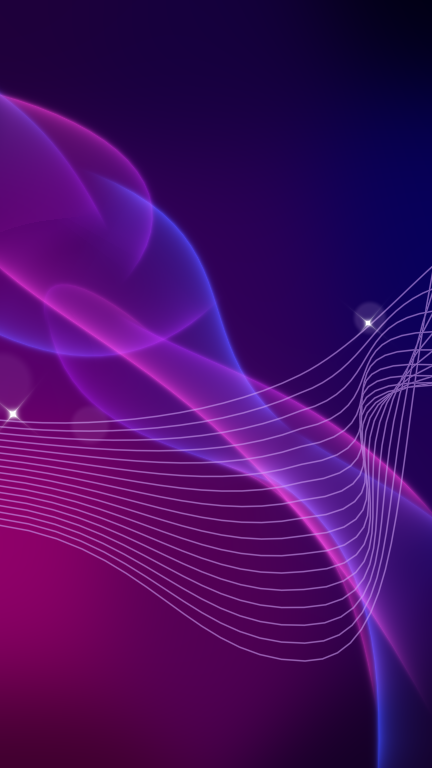
A WebGL 2 fragment shader for this background:

```glsl
#version 300 es
precision highp float;

uniform vec2 u_resolution;
out vec4 outColor;

const vec2 CANVAS = vec2(4.32, 7.68);
const vec3 PINK = vec3(0.86, 0.20, 0.72);
const vec3 VIOLET = vec3(0.40, 0.08, 0.72);
const vec3 BLUE = vec3(0.16, 0.27, 0.95);
const vec3 THREAD = vec3(0.80, 0.62, 0.95);

// Colour in rgb and blending weight in alpha.
vec4 spot(vec2 p, vec2 center, vec3 color) {
    vec2 d = p - center;
    return vec4(color, 1.0) * exp(-0.65 * dot(d, d));
}

vec3 backdrop(vec2 p) {
    vec4 sum = spot(p, vec2(0.0, 7.7), vec3(0.12, 0.0, 0.23));
    sum += spot(p, vec2(2.2, 7.2), vec3(0.08, 0.0, 0.24));
    sum += spot(p, vec2(4.4, 7.9), vec3(0.0, 0.0, 0.06));
    sum += spot(p, vec2(4.3, 5.6), vec3(0.02, 0.0, 0.36));
    sum += spot(p, vec2(2.2, 5.1), vec3(0.19, 0.0, 0.34));
    sum += spot(p, vec2(0.0, 4.7), vec3(0.34, 0.0, 0.42));
    sum += spot(p, vec2(-0.1, 1.9), vec3(0.58, 0.0, 0.42));
    sum += spot(p, vec2(2.2, 1.8), vec3(0.32, 0.0, 0.33));
    sum += spot(p, vec2(4.3, 2.4), vec3(0.12, 0.0, 0.32));
    sum += spot(p, vec2(0.0, -0.3), vec3(0.22, 0.0, 0.16));
    sum += spot(p, vec2(4.3, -0.2), vec3(0.07, 0.0, 0.14));
    return sum.rgb / sum.a;
}

vec2 cubic(vec2 a, vec2 b, vec2 c, vec2 d, float t) {
    float s = 1.0 - t;
    return s * s * s * a + 3.0 * s * t * (s * b + t * c) + t * t * t * d;
}

// Signed distance (positive left of travel) and position along the curve.
vec2 curveDistance(vec2 p, vec2 a, vec2 b, vec2 c, vec2 d, int steps) {
    vec2 nearest = vec2(100.0, 0.0);
    vec2 start = a;
    for (int i = 1; i <= steps; i++) {
        vec2 end = cubic(a, b, c, d, float(i) / float(steps));
        vec2 along = end - start;
        vec2 offset = p - start;
        float h = clamp(dot(offset, along) / dot(along, along), 0.0, 1.0);
        float dist = length(offset - along * h);
        if (dist < abs(nearest.x)) {
            float side = along.x * offset.y < along.y * offset.x ? -1.0 : 1.0;
            nearest = vec2(dist * side, (float(i - 1) + h) / float(steps));
        }
        start = end;
    }
    return nearest;
}

// Crisp rim with a wide veil on its inner side, fading at both ends.
vec3 veil(vec2 curve, float side, float width, vec3 first, vec3 last) {
    float d = curve.x * side;
    float inner = 0.45 * exp(-max(d, 0.0) / width) + 0.55 * exp(-max(d, 0.0) / 0.06);
    float glow = d > 0.0 ? inner : exp(d / 0.022);
    float ends = smoothstep(0.0, 0.16, curve.y) * smoothstep(1.0, 0.84, curve.y);
    return mix(first, last, smoothstep(0.2, 0.8, curve.y)) * glow * ends;
}

vec3 screen(vec3 base, vec3 light) {
    return base + light * (1.0 - base);
}

vec3 ribbons(vec3 color, vec2 p) {
    vec2 k = curveDistance(p, vec2(-0.5, 6.85), vec2(1.1, 6.53), vec2(2.08, 5.78), vec2(1.18, 4.8), 20);
    color = screen(color, 0.75 * veil(k, -1.0, 0.6, PINK, VIOLET));
    k = curveDistance(p, vec2(-0.4, 7.0), vec2(0.4, 6.53), vec2(0.75, 6.03), vec2(1.1, 5.33), 16);
    color = screen(color, 0.6 * veil(k, -1.0, 0.6, BLUE, VIOLET));
    k = curveDistance(p, vec2(0.7, 6.03), vec2(2.75, 5.33), vec2(1.65, 4.23), vec2(3.1, 3.23), 24);
    color = screen(color, 0.9 * veil(k, -1.0, 0.45, BLUE, BLUE));
    k = curveDistance(p, vec2(-0.4, 5.4), vec2(0.7, 4.13), vec2(2.5, 4.03), vec2(4.4, 0.38), 24);
    color = screen(color, 0.8 * veil(k, 1.0, 0.25, PINK, PINK));
    k = curveDistance(p, vec2(1.1, 4.58), vec2(2.1, 3.93), vec2(3.4, 3.83), vec2(4.6, 2.2), 20);
    color = screen(color, 0.8 * veil(k, -1.0, 0.35, VIOLET, PINK));
    k = curveDistance(p, vec2(-0.5, 4.6), vec2(0.6, 3.92), vec2(1.5, 3.96), vec2(2.25, 4.75), 20);
    color = screen(color, 0.75 * veil(k, 1.0, 0.3, BLUE, VIOLET));
    k = curveDistance(p, vec2(0.48, 4.38), vec2(0.3, 5.03), vec2(0.8, 4.98), vec2(1.65, 4.23), 18);
    color = screen(color, 0.35 * veil(k, -1.0, 0.2, VIOLET, PINK));
    k = curveDistance(p, vec2(0.45, 4.68), vec2(0.6, 3.18), vec2(2.0, 3.28), vec2(3.1, 2.68), 22);
    color = screen(color, 0.7 * veil(k, 1.0, 0.3, VIOLET, BLUE));
    k = curveDistance(p, vec2(2.3, 3.13), vec2(3.5, 2.58), vec2(3.95, 1.68), vec2(3.74, -0.7), 20);
    color = screen(color, 0.85 * veil(k, 1.0, 0.3, BLUE, BLUE));
    k = curveDistance(p, vec2(1.9, 3.13), vec2(3.2, 2.88), vec2(3.6, 1.78), vec2(3.78, 0.48), 20);
    color = screen(color, 0.55 * veil(k, 1.0, 0.12, PINK, PINK));
    k = curveDistance(p, vec2(2.9, 3.4), vec2(3.5, 2.95), vec2(4.1, 2.8), vec2(4.9, 2.0), 16);
    return screen(color, 0.5 * veil(k, -1.0, 0.4, BLUE, BLUE));
}

// Family of threads fanning out from the left and twisting at the right.
float threads(vec2 p, float pixel) {
    float cover = 0.0;
    if (p.y < 0.9 || p.y > 5.2) return cover;
    for (int i = 0; i < 17; i++) {
        float s = float(i) / 16.0;
        float bulge = sin(3.14159 * s);
        vec2 waist = mix(vec2(3.0, 3.93), vec2(3.05, 1.07), s);
        vec2 left = curveDistance(p, vec2(-0.02, 3.48 - 1.05 * s), mix(vec2(1.0, 3.38), vec2(1.5, 2.23), s),
            mix(vec2(2.2, 3.53), vec2(1.9, 1.07), s), waist, 14);
        vec2 right = curveDistance(p, waist, mix(vec2(3.5, 4.18), vec2(4.05, 1.07), s) + vec2(0.7 * bulge, 0.0),
            mix(vec2(3.95, 4.68), vec2(3.92, 2.88), s) - vec2(1.2 * bulge, 0.0), vec2(4.34, 5.03 - 1.2 * bulge), 16);
        float d = min(abs(left.x), abs(right.x));
        cover = max(cover, 1.0 - smoothstep(0.0, 0.005 + pixel, d));
    }
    return cover;
}

// Four tapered rays around a bright core.
float sparkle(vec2 p, vec2 center, float size) {
    vec2 q = mat2(0.77, 0.64, -0.64, 0.77) * (p - center) / size;
    float rays = exp(-abs(q.x) * 28.0 - abs(q.y) * 3.5) + exp(-abs(q.y) * 28.0 - abs(q.x) * 3.5);
    return rays + 0.6 * exp(-45.0 * dot(q, q));
}

float disc(vec2 p, vec2 center, float radius) {
    return 1.0 - smoothstep(0.75 * radius, 1.1 * radius, length(p - center));
}

void main() {
    vec2 p = gl_FragCoord.xy / u_resolution * CANVAS;
    float pixel = CANVAS.y / u_resolution.y;
    vec3 color = ribbons(backdrop(p), p);
    color = mix(color, THREAD, 0.6 * threads(p, pixel));
    float haze = 0.16 * disc(p, vec2(3.7, 4.5), 0.17) + 0.1 * disc(p, vec2(0.9, 3.43), 0.2);
    haze += 0.09 * disc(p, vec2(0.02, 3.85), 0.32);
    color = screen(color, vec3(0.9, 0.75, 0.95) * haze);
    float stars = sparkle(p, vec2(0.13, 3.54), 0.34) + sparkle(p, vec2(3.68, 4.45), 0.24);
    outColor = vec4(screen(color, vec3(min(stars, 1.0))), 1.0);
}
```
